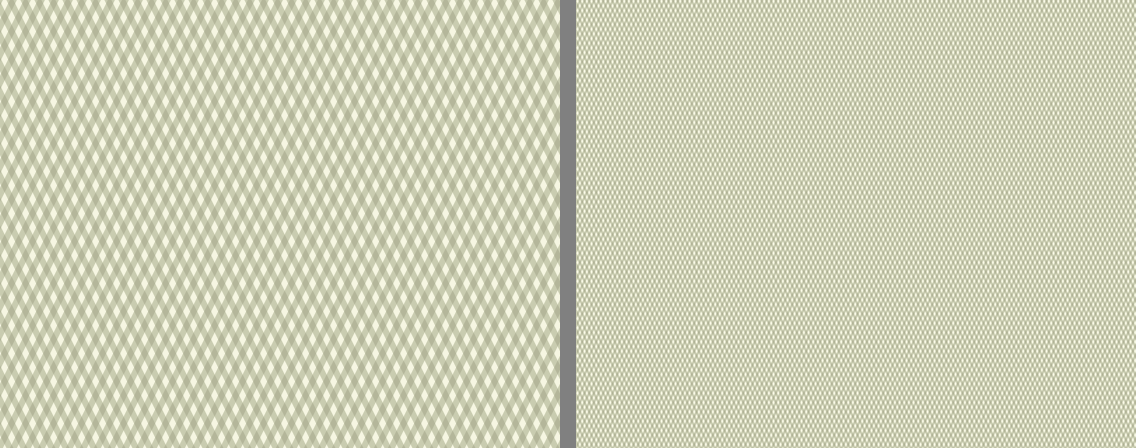
Left: one tile. Right: repeated 3 by 3.
Write a Shadertoy shader that draws this pattern.

```glsl
// Diamond check: two families of translucent diagonal stripes crossing on a pale ground.
#define REPEATS vec2(40.0, 16.0)      // whole repeats across and down, so it tiles
#define PHASE vec2(0.333, 0.875)      // centre of a pale diamond, in repeats
#define STRIPE_WIDTH 0.5              // share of each period covered by a stripe
#define GROUND vec3(0.965, 0.965, 0.885)
#define SINGLE vec3(0.79, 0.80, 0.69)
#define CROSSING vec3(0.705, 0.715, 0.605)

// Coverage of a unit-period stripe centred halfway between integers.
float stripe(float t, float pixel) {
    float fromCentre = abs(fract(t) - 0.5);
    return clamp((0.5 * STRIPE_WIDTH - fromCentre) / pixel + 0.5, 0.0, 1.0);
}

void mainImage(out vec4 fragColor, in vec2 fragCoord) {
    vec2 cell = fragCoord / iResolution.xy * REPEATS - PHASE;

    // One pixel measured across a stripe, for smooth edges
    float pixel = length(REPEATS / iResolution.xy);

    // Falling and rising stripes
    float falling = stripe(cell.x + cell.y, pixel);
    float rising = stripe(cell.x - cell.y, pixel);

    // Layer the stripes: none, one or both
    vec3 bare = mix(GROUND, SINGLE, falling);
    vec3 crossed = mix(SINGLE, CROSSING, falling);
    fragColor = vec4(mix(bare, crossed, rising), 1.0);
}
```
